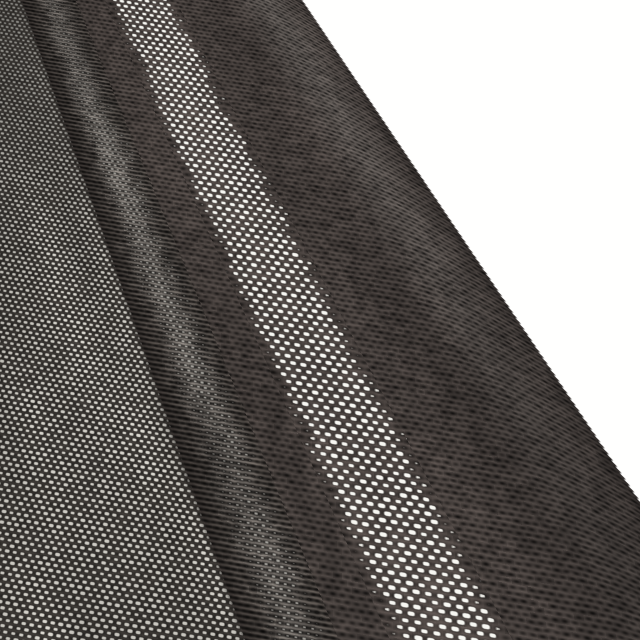
This texture is drawn by a Shadertoy shader. Its source:

```glsl
const vec3 BACKDROP = vec3(1.0, 1.0, 0.995);
const vec3 THREAD = vec3(0.248, 0.224, 0.213);
const vec3 MESH_THREAD = vec3(0.175, 0.164, 0.153);
const vec3 SHADOW = vec3(0.10, 0.09, 0.085);
const vec3 SHEEN = vec3(0.40, 0.39, 0.375);
const vec3 STRIP_HOLE = vec3(0.97, 0.97, 0.95);
const vec3 MESH_HOLE = vec3(0.82, 0.81, 0.78);

// Perspective of the cloth: sideways lean and growth towards the viewer
const float LEAN = 0.324;
const float SPREAD = 0.74;

// Zone borders, measured across the cloth
const float CREASE = 0.035;
const float FOLD_END = 0.118;
const float STRIP_LEFT = 0.172;
const float STRIP_RIGHT = 0.266;
const float CLOTH_EDGE = 0.472;

// Weave: column and row spacing, row slope, column shear, edge bend of the rows
const vec2 MESH_PITCH = vec2(0.0075, 0.0056);
const vec2 STRIP_PITCH = vec2(0.0112, 0.0076);
const vec2 PLAIN_PITCH = vec2(0.0088, 0.0064);
const float ROW_SLOPE = 0.19;
const float COLUMN_SHEAR = 0.42;
const float BEND_START = 0.36;
const float EDGE_BEND = 3.5;
const float TAU = 6.2831853;
const int SAMPLES = 2;

float hash(vec2 p) {
    return fract(sin(dot(p, vec2(127.1, 311.7))) * 43758.5453);
}

float noise(vec2 p) {
    vec2 i = floor(p), f = fract(p);
    f = f * f * (3.0 - 2.0 * f);
    return mix(mix(hash(i), hash(i + vec2(1, 0)), f.x),
               mix(hash(i + vec2(0, 1)), hash(i + vec2(1, 1)), f.x), f.y);
}

// Soft band that is 1 between two borders
float band(float x, float from, float to, float soft) {
    return smoothstep(from - soft, from + soft, x) * (1.0 - smoothstep(to - soft, to + soft, x));
}

// Signed distance to a rounded hole in a unit cell
float holeDistance(vec2 f) {
    return length(max(abs(f) - vec2(0.08, 0.07), 0.0)) - 0.20;
}

vec3 cloth(vec2 uv, float pixel) {
    // Flatten the perspective: x runs across the cloth, y along it
    float down = 1.0 - uv.y;
    float growth = 1.0 + SPREAD * down;
    vec2 p = vec2((uv.x - LEAN * down) / growth, log(growth) / SPREAD);
    float across = p.x;
    float bend = max(across - BEND_START, 0.0);
    p.x += COLUMN_SHEAR * p.y;
    p.y -= ROW_SLOPE * across + EDGE_BEND * bend * bend;

    // Staggered cells
    bool inStrip = abs(across - 0.5 * (STRIP_LEFT + STRIP_RIGHT)) < 0.055;
    vec2 pitch = inStrip ? STRIP_PITCH : across < FOLD_END ? MESH_PITCH : PLAIN_PITCH;
    vec2 q = p / pitch;
    q.x += 0.5 * mod(floor(q.y), 2.0);
    vec2 id = floor(q), f = fract(q) - 0.5;
    float grain = hash(id);
    float patches = noise(vec2(across, p.y) * vec2(28.0, 9.0));

    // Zone masks, with ragged strip borders
    float ragged = across + 0.008 * (grain - 0.5) + 0.008 * (noise(p * 45.0) - 0.5);
    float flatMesh = 1.0 - smoothstep(CREASE - 0.002, CREASE, across);
    float fold = band(across, CREASE, FOLD_END, 0.004);
    float glint = band(ragged, 0.062, 0.102, 0.018) * fold * (0.5 + 0.5 * patches);
    float strip = band(ragged, STRIP_LEFT, STRIP_RIGHT, 0.008);

    // Thread colour and broad shading
    vec3 color = mix(THREAD, MESH_THREAD, max(flatMesh, 0.7 * fold));
    color = mix(color, SHEEN, 0.5 * glint);
    float sheen = band(across, 0.385, 0.445, 0.035) * (1.0 - 0.8 * down);
    color = mix(color, SHEEN, 0.4 * sheen);
    color *= 0.91 + 0.18 * patches;
    color *= 1.0 - 0.18 * smoothstep(0.30, 1.0, down) * smoothstep(0.27, 0.36, across);

    // Raised threads, dark gaps and loose fibres
    float bump = (0.5 + 0.5 * cos(TAU * f.x)) * (0.5 + 0.5 * cos(TAU * f.y));
    float ridge = 0.5 - 0.5 * cos(TAU * f.y);
    float fibre = noise(q * vec2(1.3, 2.1)) - 0.5;
    color *= 1.0 + 0.24 * ridge - 0.45 * bump + 0.22 * (grain - 0.5) + 0.35 * fibre;
    color *= mix(1.0, 0.72 + 0.6 * ridge + 0.3 * fibre, fold);

    // Holes, closing where the cloth is dense
    float open = max(max(flatMesh, strip), 0.9 * glint);
    float blur = 0.55 * pixel / (pitch.y * growth) + 0.03;
    float d = holeDistance(f) + 0.30 * (1.0 - open) + 0.09 * (grain - 0.5);
    float hole = smoothstep(blur, -blur, d) * smoothstep(0.05, 0.4, open);
    float light = mix(0.72, 1.0, smoothstep(0.0, 0.45, down)) * (0.88 + 0.2 * patches);
    vec3 holeColor = mix(MESH_HOLE * light, STRIP_HOLE, strip);
    color = mix(color, holeColor, hole * mix(1.0, 0.75, fold));

    // Crease shadow and darkened outer edge
    float fromCrease = across - CREASE;
    float crease = exp(-abs(fromCrease) / (fromCrease < 0.0 ? 0.003 : 0.011));
    color = mix(color, SHADOW * (0.6 + 1.4 * ridge), 0.85 * crease);
    color *= 1.0 - 0.2 * smoothstep(0.455, CLOTH_EDGE, across);

    // Backdrop beyond the slightly toothed border
    float border = CLOTH_EDGE + 0.0007 * cos(TAU * q.y);
    float soft = pixel / growth;
    return mix(color, BACKDROP, smoothstep(border - soft, border + soft, across));
}

void mainImage(out vec4 fragColor, in vec2 fragCoord) {
    vec3 sum = vec3(0.0);
    for (int i = 0; i < SAMPLES * SAMPLES; i++) {
        vec2 offset = (vec2(i % SAMPLES, i / SAMPLES) + 0.5) / float(SAMPLES) - 0.5;
        sum += cloth((fragCoord + offset) / iResolution.xy, 1.0 / iResolution.y);
    }
    fragColor = vec4(sum / float(SAMPLES * SAMPLES), 1.0);
}
```
